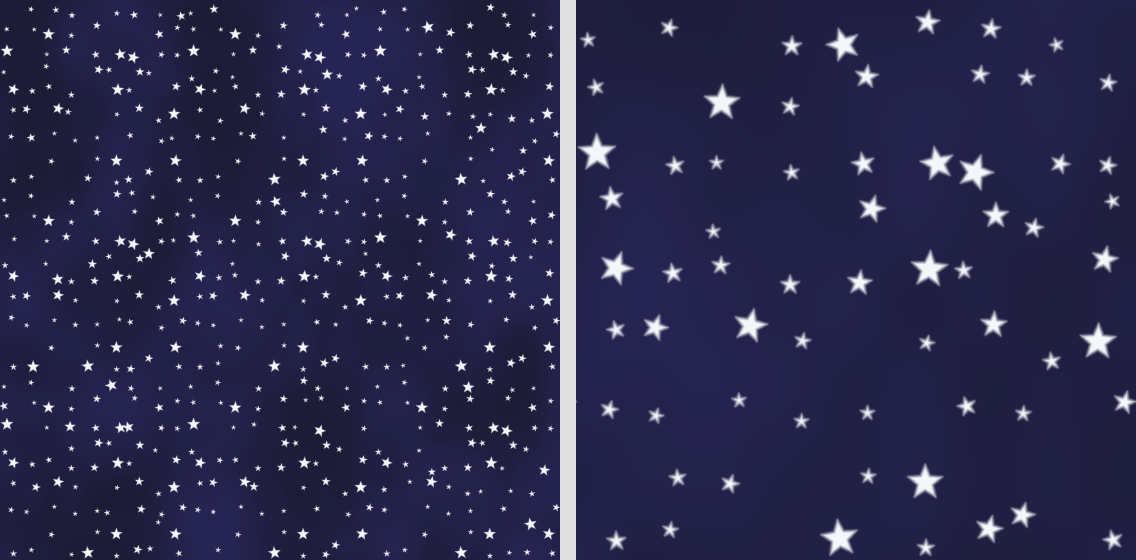
Left: the whole. Right: its middle third, enlarged.
Write a WebGL 1 fragment shader that draws this pattern.

```glsl
precision highp float;
// Small white five-pointed stars scattered over a softly mottled navy night sky.

uniform vec2 u_resolution;

const float PI = 3.14159265;
const float CELLS = 27.0;        // star cells across the canvas
const float REPEAT = 9.0;        // cells after which most stars recur
const float STAR_SHARE = 0.77;   // share of cells that hold a star
const float EDGE = 0.0016;       // half width of the soft star edge
const vec3 NAVY_DARK = vec3(0.108, 0.108, 0.210);
const vec3 NAVY_LIGHT = vec3(0.150, 0.143, 0.330);
const vec3 STAR_WHITE = vec3(0.955, 0.970, 0.980);

// Three random values from a 2D seed
vec3 hash3(vec2 seed) {
  vec3 p = fract(seed.xyx * vec3(0.1031, 0.1030, 0.0973));
  p += dot(p, p.yxz + 33.33);
  return fract((p.xxy + p.yzz) * p.zyx);
}

float valueNoise(vec2 p) {
  vec2 i = floor(p);
  vec2 f = fract(p);
  f = f * f * (3.0 - 2.0 * f);
  float low = mix(hash3(i).x, hash3(i + vec2(1.0, 0.0)).x, f.x);
  float high = mix(hash3(i + vec2(0.0, 1.0)).x, hash3(i + 1.0).x, f.x);
  return mix(low, high, f.y);
}

// Layered noise in the range 0 to 1
float cloud(vec2 p) {
  float sum = 0.0;
  float weight = 0.55;
  for (int i = 0; i < 3; i++) {
    sum += weight * valueNoise(p);
    p = p * 2.03 + 17.0;
    weight *= 0.5;
  }
  return sum / 0.9625;
}

// Signed distance to a five-pointed star with one tip pointing up
float starDistance(vec2 p, float radius) {
  float sector = PI / 5.0;
  float angle = mod(atan(p.x, p.y) + sector, 2.0 * sector) - sector;
  vec2 q = length(p) * vec2(cos(angle), abs(sin(angle)));
  vec2 tip = vec2(radius, 0.0);
  vec2 edge = 0.45 * radius * vec2(cos(sector), sin(sector)) - tip;
  vec2 d = q - tip;
  float along = clamp(dot(d, edge) / dot(edge, edge), 0.0, 1.0);
  float side = d.x * edge.y - d.y * edge.x;
  return length(d - edge * along) * (side < 0.0 ? -1.0 : 1.0);
}

// Many small, some medium and a few large stars
float starRadius(float rank, float vary) {
  if (rank < 0.62) return mix(0.0038, 0.0058, vary);
  if (rank < 0.87) return mix(0.0066, 0.0082, vary);
  return mix(0.0098, 0.0113, vary);
}

vec2 rotate(vec2 p, float angle) {
  float c = cos(angle);
  float s = sin(angle);
  return vec2(c * p.x - s * p.y, s * p.x + c * p.y);
}

// Coverage of the star that belongs to one cell
float cellStar(vec2 uv, vec2 cell) {
  // Most cells repeat; some draw their own seed
  bool isUnique = hash3(cell + 71.0).x < 0.2;
  vec2 seed = isUnique ? cell + 140.0 : mod(cell, REPEAT) + 5.0;
  vec3 place = hash3(seed);
  vec3 shape = hash3(seed + 53.0);
  if (place.z > STAR_SHARE) return 0.0;

  vec2 center = (cell + 0.5 + 0.66 * (place.xy - 0.5)) / CELLS;
  vec2 p = rotate(uv - center, 0.7 * (shape.z - 0.5));
  float d = starDistance(p, starRadius(shape.x, shape.y));
  return 1.0 - smoothstep(-EDGE, EDGE, d);
}

// Strongest star coverage among the neighbouring cells
float starField(vec2 uv) {
  vec2 home = floor(uv * CELLS);
  float cover = 0.0;
  for (int y = -1; y <= 1; y++) {
    for (int x = -1; x <= 1; x++) {
      cover = max(cover, cellStar(uv, home + vec2(float(x), float(y))));
    }
  }
  return cover;
}

void main() {
  vec2 uv = gl_FragCoord.xy / u_resolution.y;

  // Mottled sky, slightly stretched upward
  float mottle = smoothstep(0.15, 0.85, cloud(uv * vec2(6.0, 4.6) + 3.7));
  vec3 sky = mix(NAVY_DARK, NAVY_LIGHT, mottle);

  gl_FragColor = vec4(mix(sky, STAR_WHITE, starField(uv)), 1.0);
}
```
